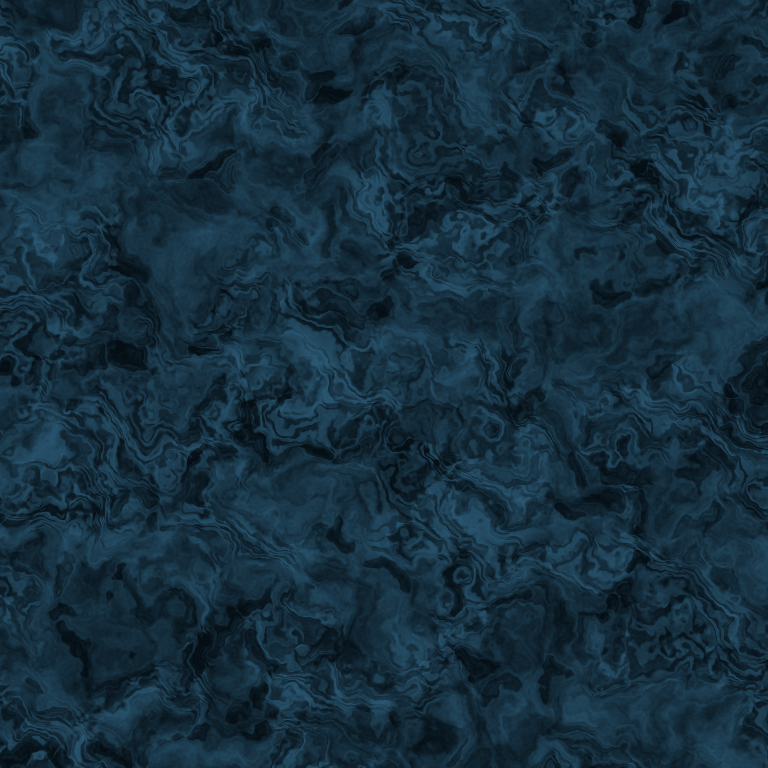
Give the GLSL for this texture, as a Shadertoy shader.

```glsl
// Dark blue rippled water: scalloped patches, deep pools and fine slanted streaks.
#define DEEP vec3(0.018, 0.055, 0.080)
#define PALE vec3(0.150, 0.315, 0.412)
#define MID_TONE 0.50
#define CONTRAST 0.25
#define SWIRL 0.075
#define BEND 0.028
#define PATCH_SCALE vec2(21.0, 26.0)
#define STREAK_SCALE vec2(36.0, 105.0)
#define STREAK_ANGLE -0.62
#define STREAK_GAIN 0.95
#define POOL_DEPTH 1.35
#define FILAMENT_GAIN 0.9

mat2 rotation(float a) {
    float c = cos(a), s = sin(a);
    return mat2(c, -s, s, c);
}

vec2 hash2(vec2 p) {
    vec3 h = fract(p.xyx * vec3(0.1031, 0.1030, 0.0973));
    h += dot(h, h.yzx + 33.33);
    return fract((h.xx + h.yz) * h.zy);
}

float cornerSlope(vec2 cell, vec2 offset) {
    float a = 6.2832 * hash2(cell).x;
    return dot(vec2(cos(a), sin(a)), offset);
}

// Gradient noise, centred on zero
float noise(vec2 p) {
    vec2 i = floor(p), f = p - i;
    vec2 u = f * f * f * (f * (f * 6.0 - 15.0) + 10.0);
    vec2 e = vec2(1.0, 0.0);
    float low = mix(cornerSlope(i, f), cornerSlope(i + e, f - e), u.x);
    float high = mix(cornerSlope(i + e.yx, f - e.yx), cornerSlope(i + 1.0, f - 1.0), u.x);
    return mix(low, high, u.y);
}

float layeredNoise(vec2 p) {
    float sum = 0.0, gain = 1.0;
    for (int i = 0; i < 4; i++) {
        sum += gain * noise(p);
        p = rotation(0.7) * p * 2.03 + 17.3;
        gain *= 0.5;
    }
    return sum;
}

vec2 warpField(vec2 p) {
    return vec2(layeredNoise(p), layeredNoise(p + 41.7));
}

// Cellular noise: nearest distance, gap to the next cell, two random values
vec4 cells(vec2 p) {
    vec2 base = floor(p), id = vec2(0.0);
    float nearest = 8.0, second = 8.0;
    for (int y = -1; y <= 1; y++)
    for (int x = -1; x <= 1; x++) {
        vec2 cell = base + vec2(x, y);
        float d = length(cell + 0.1 + 0.8 * hash2(cell) - p);
        if (d < nearest) {
            second = nearest;
            nearest = d;
            id = cell;
        } else {
            second = min(second, d);
        }
    }
    return vec4(nearest, second - nearest, hash2(id + 71.0));
}

void mainImage(out vec4 fragColor, in vec2 fragCoord) {
    vec2 uv = fragCoord / iResolution.y + 3.0;

    // Two scales of swirling distortion
    vec2 swirled = uv + SWIRL * warpField(uv * 7.0);
    vec2 bent = swirled + BEND * warpField(uv * 19.0 + 9.0);

    // Broad and medium light
    float tone = 1.5 * layeredNoise(swirled * 9.0);
    tone += 1.6 * layeredNoise(bent * 27.0 + 5.0);

    // Scalloped patches with faint concentric ripples
    vec4 patches = cells(bent * PATCH_SCALE);
    float inside = smoothstep(0.0, 0.16, patches.y);
    tone += 0.9 * (patches.z - 0.5) * inside;
    tone += 0.3 * sin(28.0 * patches.x) * inside * smoothstep(0.5, 0.9, patches.w);

    // Dark pools in some of the patches
    float pool = smoothstep(0.55, 0.3, patches.x) * smoothstep(0.7, 0.8, patches.w);
    tone -= POOL_DEPTH * pool * inside;

    // Slanted streaks, gathered in drifts
    vec2 slant = rotation(STREAK_ANGLE) * bent;
    float drift = smoothstep(-0.22, 0.2, layeredNoise(swirled * 6.0 + 23.0));
    float streak = noise(slant * STREAK_SCALE) + 0.4 * noise(slant * STREAK_SCALE * 1.9 + 7.0);
    streak = 2.0 * smoothstep(-0.24, 0.24, streak) - 1.0;
    tone += STREAK_GAIN * streak * mix(0.12, 1.0, drift) * (1.0 - 0.6 * pool);

    // Thin pale filaments
    float crease = abs(noise(slant * vec2(15.0, 27.0) + 13.0));
    tone += FILAMENT_GAIN * smoothstep(0.09, 0.0, crease) * (0.35 + 0.65 * drift);

    // Fine surface grain
    tone += 0.35 * noise(uv * 210.0);

    // Gentle roll-off at both ends
    tone /= sqrt(1.0 + 0.08 * tone * tone);
    float light = clamp(MID_TONE + CONTRAST * tone, 0.0, 1.1);
    fragColor = vec4(mix(DEEP, PALE, light), 1.0);
}
```
